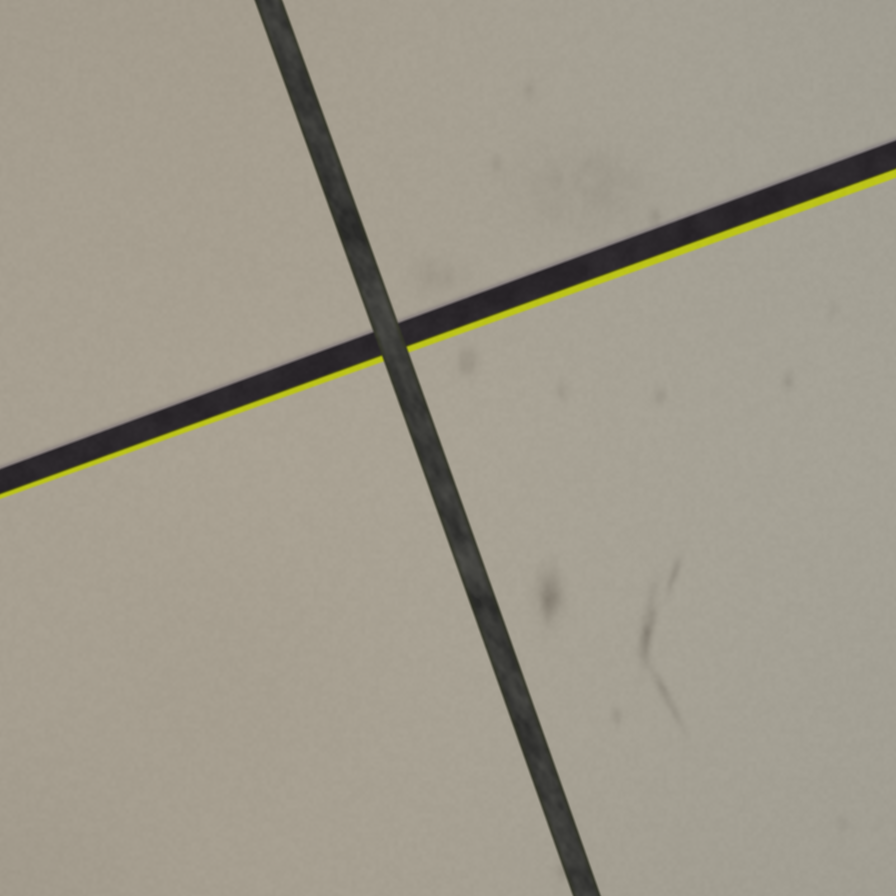
Write a WebGL 1 fragment shader that draws this texture.

```glsl
precision highp float;
// Two dark fibres crossing on a warm grey, faintly grainy ground.
// Each fibre is a signed distance to a nearly straight line; the wide one has
// a yellow lower fringe, and value noise adds mottling, smudges and grain.

uniform vec2 u_resolution;

const vec3 GROUND_WARM = vec3(0.650, 0.620, 0.562);
const vec3 GROUND_COOL = vec3(0.640, 0.625, 0.578);
const vec3 BAND_DARK = vec3(0.165, 0.150, 0.165);
const vec3 BAND_VIOLET = vec3(0.36, 0.32, 0.40);
const vec3 FRINGE_YELLOW = vec3(0.74, 0.77, 0.10);
const vec3 FRINGE_OLIVE = vec3(0.27, 0.29, 0.04);
const vec3 STRAND_DARK = vec3(0.165, 0.165, 0.160);
const vec3 STRAND_LIGHT = vec3(0.335, 0.335, 0.315);
const vec3 STRAND_RIM = vec3(0.19, 0.20, 0.13);

const float BAND_BASE = 0.463;      // height at the left side
const float BAND_SLOPE = 0.365;
const float STRAND_TOP = 0.2995;    // position at the top side
const float STRAND_LEAN = 0.3555;
const float STRAND_BOW = 0.005;
const float STRAND_HALF = 0.0145;
const float COS_TILT = 0.941;       // slanted offset to distance
const float EDGE_BLUR = 0.0020;
const float GRAIN = 0.022;
const int FLECKS = 10;

float hash(vec2 p) {
  vec3 q = fract(vec3(p.xyx) * 0.1031);
  q += dot(q, q.yzx + 33.33);
  return fract((q.x + q.y) * q.z);
}

float noise(vec2 p) {
  vec2 i = floor(p);
  vec2 f = fract(p);
  f = f * f * (3.0 - 2.0 * f);
  return mix(mix(hash(i), hash(i + vec2(1.0, 0.0)), f.x),
             mix(hash(i + vec2(0.0, 1.0)), hash(i + vec2(1.0)), f.x), f.y);
}

// Soft elliptical spot, one at its centre
float spot(vec2 p, vec2 centre, vec2 radius) {
  vec2 q = (p - centre) / radius;
  return exp(-dot(q, q));
}

// Soft coverage of the region where d is negative
float cover(float d) {
  float w = max(EDGE_BLUR, 0.75 / u_resolution.y);
  return 1.0 - smoothstep(-w, w, d);
}

float smudges(vec2 p) {
  float ragged = 0.5 + noise(p * vec2(90.0, 55.0));
  float s = 0.13 * spot(p, vec2(0.613, 0.336), vec2(0.013, 0.026));
  s += 0.08 * spot(p, vec2(0.522, 0.597), vec2(0.010, 0.014));
  s += 0.03 * spot(p, vec2(0.650, 0.790), vec2(0.065, 0.045));
  s += 0.03 * spot(p, vec2(0.490, 0.690), vec2(0.030, 0.022));
  // Thin slanted scratches at the lower right
  vec2 q = p - vec2(0.723, 0.300);
  s += 0.09 * spot(q, vec2(0.15 * q.y, 0.0), vec2(0.007, 0.038));
  s += 0.06 * spot(q, vec2(0.012 + 0.3 * q.y, 0.058), vec2(0.005, 0.018));
  s += 0.06 * spot(q, vec2(-0.018 - 0.5 * q.y, -0.075), vec2(0.006, 0.035));
  // Faint flecks scattered over the right side
  for (int i = 0; i < FLECKS; i++) {
    float k = float(i);
    vec2 c = vec2(mix(0.52, 0.96, hash(vec2(k, 3.7))), hash(vec2(k, 9.2)));
    s += 0.035 * spot(p, c, vec2(0.007, 0.010));
  }
  return s * ragged;
}

vec3 ground(vec2 p) {
  vec3 c = mix(GROUND_WARM, GROUND_COOL, smoothstep(0.2, 1.0, p.x));
  c += 0.012 * (noise(p * 4.0) - 0.5);
  c *= 1.015 - 0.07 * dot(p - 0.5, p - 0.5);
  return c - smudges(p) * vec3(1.0, 1.02, 0.98);
}

vec3 drawBand(vec3 c, vec2 p) {
  float d = (p.y - BAND_BASE - BAND_SLOPE * p.x) * COS_TILT;
  float halfWidth = mix(0.0125, 0.0143, p.x);
  float fringe = mix(0.0062, 0.0105, p.x);
  float low = -halfWidth - d;       // grows downward from the dark lower edge
  c = mix(c, BAND_VIOLET, 0.4 * spot(vec2(d, 0.0), vec2(halfWidth, 0.0), vec2(0.004)));
  vec3 yellow = mix(FRINGE_OLIVE, FRINGE_YELLOW, smoothstep(-0.001, 0.0035, low));
  c = mix(c, yellow, cover(low - fringe) * cover(d));
  vec3 dark = BAND_DARK + 0.035 * (noise(p * 60.0) - 0.5);
  return mix(c, dark, cover(abs(d) - halfWidth));
}

vec3 drawStrand(vec3 c, vec2 p) {
  float t = 1.0 - p.y;
  float centre = STRAND_TOP + STRAND_LEAN * t + STRAND_BOW * t * (1.0 - t);
  float d = (p.x - centre) * COS_TILT;
  // Lengthwise mottling with paler and darker stretches
  float light = 0.12 + 0.38 * noise(vec2(d * 110.0, t * 42.0));
  light += 0.28 * noise(vec2(d * 180.0 + 7.0, t * 110.0)) - 0.08;
  light += 0.30 * spot(vec2(t, 0.0), vec2(0.635, 0.0), vec2(0.025));
  light += 0.20 * spot(vec2(t, 0.0), vec2(0.345, 0.0), vec2(0.045));
  light -= 0.25 * spot(vec2(t, 0.0), vec2(0.255, 0.0), vec2(0.030));
  light -= 0.35 * spot(vec2(t, 0.0), vec2(0.672, 0.0), vec2(0.009));
  vec3 body = mix(STRAND_DARK, STRAND_LIGHT, clamp(light, 0.0, 1.0));
  float rim = smoothstep(0.55, 1.0, abs(d) / STRAND_HALF);
  body = mix(body, STRAND_RIM, 0.7 * rim);
  return mix(c, body, cover(abs(d) - STRAND_HALF));
}

void main() {
  vec2 p = gl_FragCoord.xy / u_resolution;
  vec3 c = drawStrand(drawBand(ground(p), p), p);
  float grain = 0.6 * noise(p * 190.0) + 0.4 * noise(p * 330.0 + 17.0) - 0.5;
  gl_FragColor = vec4(clamp(c + GRAIN * grain, 0.0, 1.0), 1.0);
}
```
